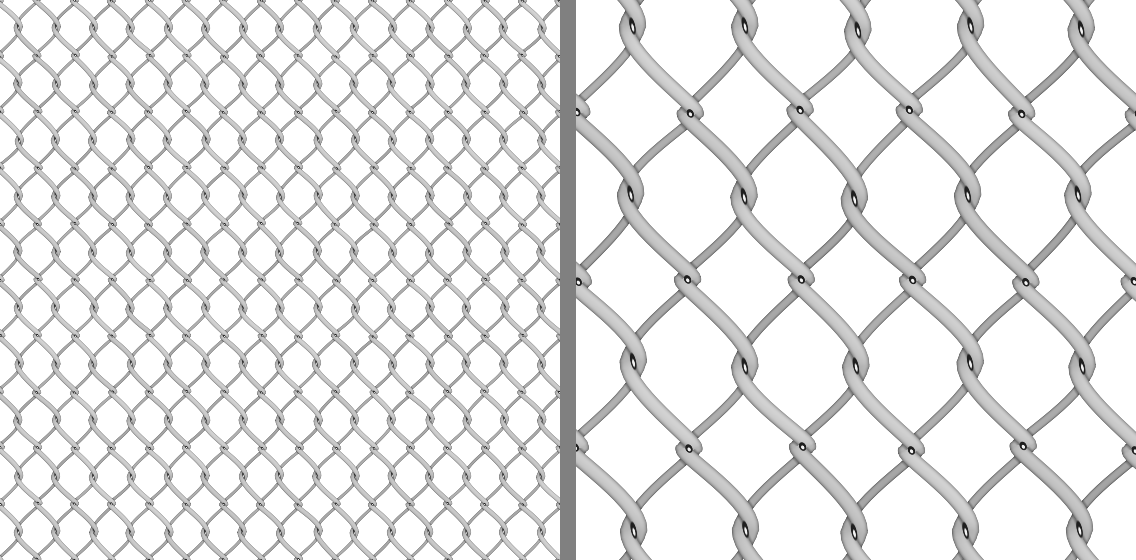
Left, the full canvas; right, a detail of the centre.
Write a Shadertoy shader that draws this pattern.

```glsl
// Chain-link fence of grey wire on white: 15 meshes across, 10 down, hooked at every knot.

const vec2 MESHES = vec2(15.0, 10.0);
const float ROW = 0.75;   // knot row spacing, in mesh widths

float hash(vec2 p) {
    return fract(sin(dot(p, vec2(127.1, 311.7))) * 43758.5453);
}

// Wrapped knot index, so that variation tiles
vec2 wrapId(vec2 id) {
    return mod(id, vec2(MESHES.x, 2.0 * MESHES.y));
}

// Knot centre with a slight displacement; odd rows shift by half a mesh
vec2 knot(vec2 id) {
    vec2 w = wrapId(id);
    vec2 jitter = vec2(hash(w), hash(w + 37.0)) - 0.5;
    return vec2(id.x + 0.5 * mod(id.y, 2.0), id.y * ROW) + 0.05 * jitter;
}

// Tall knots lie on odd rows, tight ones on even rows
float bendLength(float row) {
    return mix(0.07, 0.26, mod(row, 2.0));
}

vec2 bezier(vec2 a, vec2 b, vec2 c, vec2 d, float t) {
    float s = 1.0 - t;
    return s * s * s * a + 3.0 * s * s * t * b + 3.0 * s * t * t * c + t * t * t * d;
}

// Wire from one knot to the next row: x = signed edge distance, y = shade
vec2 strand(vec2 p, vec2 id, float side, bool front) {
    float odd = mod(id.y, 2.0);
    vec2 nextId = id + vec2(odd + 0.5 * (side - 1.0), 1.0);
    vec2 a = knot(id) - vec2(0.06 * side, 0.0);
    vec2 d = knot(nextId) + vec2(0.06 * side, 0.0);
    vec2 b = a + vec2(0.0, bendLength(id.y));
    vec2 c = d - vec2(0.0, bendLength(nextId.y));

    float best = 1e3, along = 0.0;
    vec2 offset = vec2(0.0), start = a;
    for (int i = 1; i <= 14; i++) {
        vec2 end = bezier(a, b, c, d, float(i) / 14.0);
        vec2 seg = end - start;
        float h = clamp(dot(p - start, seg) / dot(seg, seg), 0.0, 1.0);
        vec2 v = p - start - seg * h;
        if (dot(v, v) < best) {
            best = dot(v, v);
            offset = v;
            along = (float(i) - 1.0 + h) / 14.0;
        }
        start = end;
    }
    // Front wires end flat, where the back wire carries on
    if (front && (along <= 0.0 || along >= 0.9999)) return vec2(1.0, 0.0);

    float ends = pow(abs(2.0 * along - 1.0), 5.0);
    float radius = mix(front ? 0.068 : 0.039, 0.062, ends);
    float u = min(length(offset) / radius, 1.0);
    float vary = 0.05 * (hash(wrapId(id) + 11.0 * side) - 0.5);
    float tone = mix((front ? 0.79 : 0.67) + vary, 0.71, ends);
    float shade = tone - 0.32 * pow(u, 4.0) + 0.05 * dot(offset / radius, vec2(0.6, -0.8));
    return vec2(length(offset) - radius, shade);
}

void mainImage(out vec4 fragColor, in vec2 fragCoord) {
    vec2 uv = fragCoord / iResolution.xy;
    vec2 p = vec2(uv.x, 1.0 - uv.y) * vec2(MESHES.x, 2.0 * ROW * MESHES.y);
    float px = MESHES.x / iResolution.y;
    vec2 cell = floor(p / vec2(1.0, ROW));

    vec2 back = vec2(1.0), front = vec2(1.0);
    float gap = 1.0, glint = 1.0;
    for (int y = -1; y <= 1; y++) {
        for (int x = -1; x <= 1; x++) {
            vec2 id = cell + vec2(x, y);
            vec2 s = strand(p, id, -1.0, false);
            if (s.x < back.x) back = s;
            s = strand(p, id, 1.0, true);
            if (s.x < front.x) front = s;

            // Dark slit between the two hooked wires, with light showing through
            vec2 q = p - knot(id);
            q.x -= 0.2 * q.y;
            vec2 size = mix(vec2(0.032, 0.038), vec2(0.025, 0.075), mod(id.y, 2.0));
            gap = min(gap, (length(q / size) - 1.0) * size.x);
            vec2 g = (q - vec2(0.0, 0.2 * size.y)) / (0.45 * size);
            glint = min(glint, (length(g) - 1.0) * 0.45 * size.x);
        }
    }

    // Layers from back to front
    float grey = mix(1.0, back.y, smoothstep(0.5 * px, -0.5 * px, back.x));
    grey *= 1.0 - 0.3 * smoothstep(0.03, 0.0, front.x) * step(back.x, 0.0);
    grey = mix(grey, front.y, smoothstep(0.5 * px, -0.5 * px, front.x));
    grey = mix(grey, 0.12, smoothstep(0.5 * px, -0.5 * px, gap));
    grey = mix(grey, 0.95, smoothstep(0.5 * px, -0.5 * px, glint));
    fragColor = vec4(vec3(grey), 1.0);
}
```
